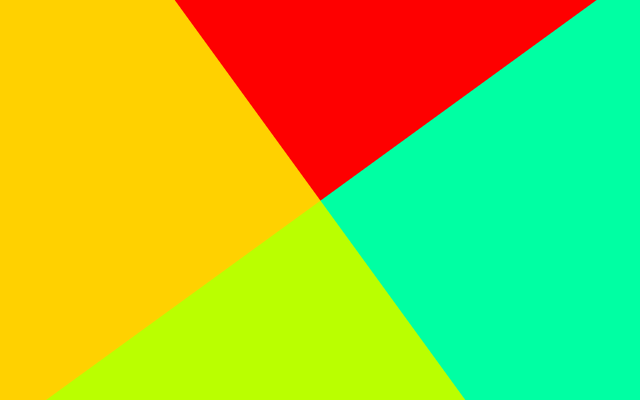
Write a WebGL 1 fragment shader that draws this background.

```glsl
precision highp float;

uniform vec2 u_resolution;

// Antialiased step across a line at signed distance d
float side(float d) {
  return clamp(d * u_resolution.y + 0.5, 0.0, 1.0);
}

void main() {
  vec2 p = (gl_FragCoord.xy - 0.5 * u_resolution) / u_resolution.y;

  // Two perpendicular dividing lines, tilted by 36 degrees
  float tilt = radians(36.0);
  vec2 axis = vec2(cos(tilt), sin(tilt));
  float right = side(dot(p, axis));
  float upper = side(dot(p, vec2(-axis.y, axis.x)) + 0.002);

  // One flat colour per quadrant
  vec3 yellow = vec3(1.0, 0.82, 0.0);
  vec3 red = vec3(0.995, 0.0, 0.0);
  vec3 lime = vec3(0.73, 1.0, 0.0);
  vec3 mint = vec3(0.0, 1.0, 0.64);

  vec3 color = mix(mix(lime, mint, right), mix(yellow, red, right), upper);
  gl_FragColor = vec4(color, 1.0);
}
```
